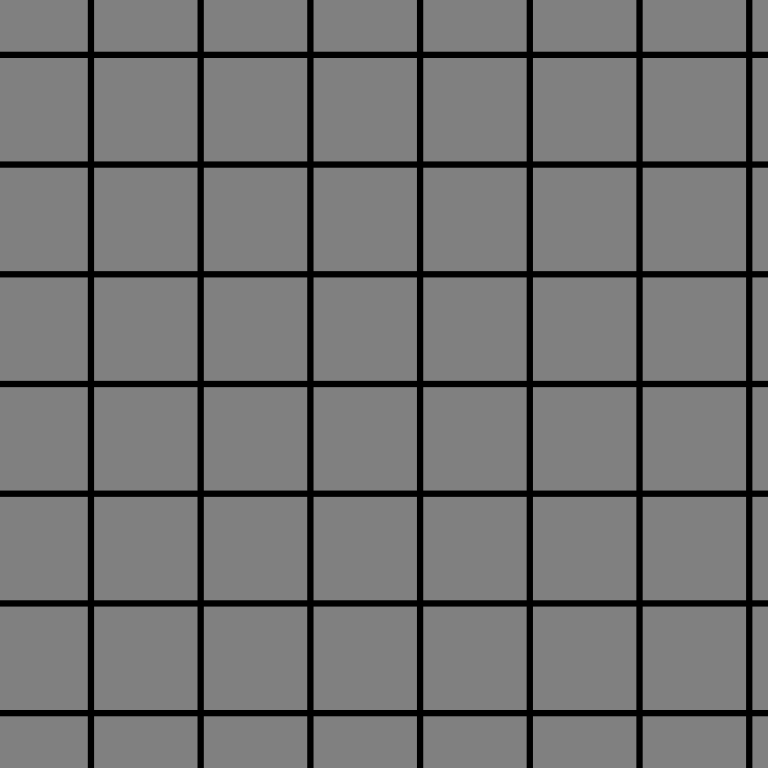
This pattern is drawn by a Shadertoy shader. Its source:

```glsl
// A flat grey field ruled by a seven by seven grid of black lines.
// Each axis is folded into one cell and its distance to the line is turned
// into pixel coverage; whole repeat counts make the canvas tile.

const vec2 REPEATS = vec2(7.0);            // cells across and up
const vec2 LINE_PHASE = vec2(0.829, 0.5);  // line centre within a cell
const float LINE_WIDTH = 0.0082;           // fraction of the canvas
const vec3 FIELD_COLOR = vec3(0.502);
const vec3 LINE_COLOR = vec3(0.0);

// Distance to the nearest line on each axis, in canvas units
vec2 lineDistance(vec2 uv) {
    vec2 cell = fract(uv * REPEATS - LINE_PHASE + 0.5) - 0.5;
    return abs(cell) / REPEATS;
}

void mainImage(out vec4 fragColor, in vec2 fragCoord) {
    vec2 uv = fragCoord / iResolution.xy;
    vec2 pixel = 1.0 / iResolution.xy;

    // Antialiased coverage of the vertical and horizontal lines
    vec2 edge = 0.5 * LINE_WIDTH - lineDistance(uv);
    vec2 coverage = clamp(edge / pixel + 0.5, 0.0, 1.0);

    // Union of both line sets
    float ink = 1.0 - (1.0 - coverage.x) * (1.0 - coverage.y);
    fragColor = vec4(mix(FIELD_COLOR, LINE_COLOR, ink), 1.0);
}
```
